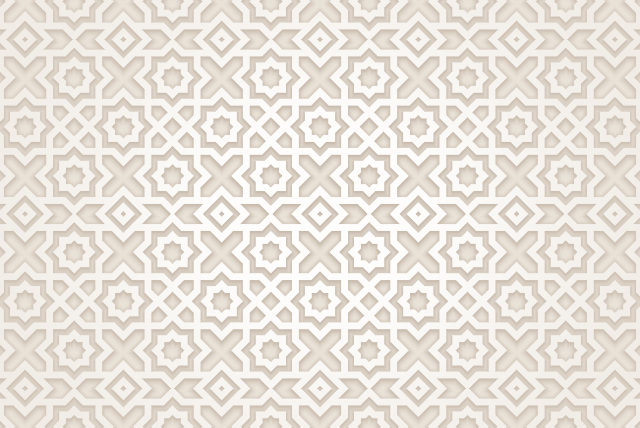
This pattern is drawn by a WebGL 1 fragment shader. Its source:

```glsl
precision highp float;
// Pale arabesque relief: eight-pointed star bands, rosettes and nested diamonds.
// One quarter cell is mirrored over the plane; bands are distance fields with
// mitred corners, raised by a soft drop shadow and a radial glow.

uniform vec2 u_resolution;

// Lengths are in half cell widths.
const float COLUMNS = 6.51;          // cells across the canvas
const float HALF_HEIGHT = 1.775;     // half cell height
const float STROKE = 0.070;          // half width of a band
const float STAR_SIZE = 0.5;         // half side of the large star squares
const float ROSETTE_SIZE = 0.238;    // half side of the small star squares
const float DIAMOND_SIZE = 0.341;    // half side of the framed diamond
const float CORE_SIZE = 0.170;       // half side of the diamond inside it
const float DOT_SIZE = 0.040;        // hole in the middle of the core
const vec2 SHADOW_OFFSET = vec2(0.0, 0.055);
const float SHADOW_BLUR = 0.13;

const vec3 GROUND = vec3(0.915, 0.885, 0.845);
const vec3 SHADOW = vec3(0.775, 0.722, 0.668);
const vec3 BAND_CENTRE = vec3(0.996, 0.994, 0.988);
const vec3 BAND_EDGE = vec3(0.945, 0.926, 0.902);

float diamondNorm(vec2 p) {
  return (abs(p.x) + abs(p.y)) * 0.70711;
}

// Radius measure whose level sets are eight-pointed stars.
float starNorm(vec2 p) {
  return min(max(abs(p.x), abs(p.y)), diamondNorm(p));
}

float band(float d) {
  return abs(d) - STROKE;
}

// Large star outline with a smaller star ring inside.
float starMotif(vec2 p) {
  float r = starNorm(p);
  return min(band(r - STAR_SIZE), band(r - ROSETTE_SIZE));
}

// Mirror the plane into the quarter cell [0,1] x [0,HALF_HEIGHT].
vec2 foldCell(vec2 p) {
  vec2 size = vec2(1.0, HALF_HEIGHT);
  return abs(mod(p + size, 2.0 * size) - size);
}

// Signed distance to the raised lattice, negative on the bands.
float lattice(vec2 p) {
  vec2 q = foldCell(p);
  float sideY = HALF_HEIGHT - 1.0;
  float d = min(starMotif(q - vec2(0.0, HALF_HEIGHT)),
                starMotif(q - vec2(1.0, sideY)));

  // Small frame where four star points cross.
  float crossing = diamondNorm(q - vec2(1.0, HALF_HEIGHT));
  d = min(d, band(crossing - (0.70711 - STAR_SIZE)));

  // Framed diamond, its pierced core, and the bar joining it to the stars.
  float r = diamondNorm(q);
  d = min(d, band(r - DIAMOND_SIZE));
  d = min(d, max(r - CORE_SIZE, DOT_SIZE - r));
  float bar = band(q.y - (sideY - STAR_SIZE));
  bar = max(bar, max(DIAMOND_SIZE - r, q.x - STAR_SIZE));
  return min(d, bar);
}

void main() {
  vec2 centred = (gl_FragCoord.xy - 0.5 * u_resolution) / u_resolution.x;
  vec2 p = centred * 2.0 * COLUMNS;
  float pixel = 2.0 * COLUMNS / u_resolution.x;

  // Light falls off from the middle towards the corners.
  float falloff = smoothstep(0.08, 0.58, length(centred * vec2(1.0, 1.1)));

  // Contact shade all round, stronger below the bands.
  float d = lattice(p);
  float dropShade = 1.0 - smoothstep(-0.05, SHADOW_BLUR, lattice(p + SHADOW_OFFSET));
  float contactShade = 1.0 - smoothstep(0.0, 0.09, d);
  float shade = clamp(0.72 * dropShade + 0.28 * contactShade, 0.0, 1.0);
  vec3 color = mix(GROUND, SHADOW, shade * mix(0.95, 0.75, falloff));

  vec3 face = mix(BAND_CENTRE, BAND_EDGE, falloff);
  float cover = 1.0 - smoothstep(-0.6 * pixel, 0.6 * pixel, d);
  gl_FragColor = vec4(mix(color, face, cover), 1.0);
}
```
